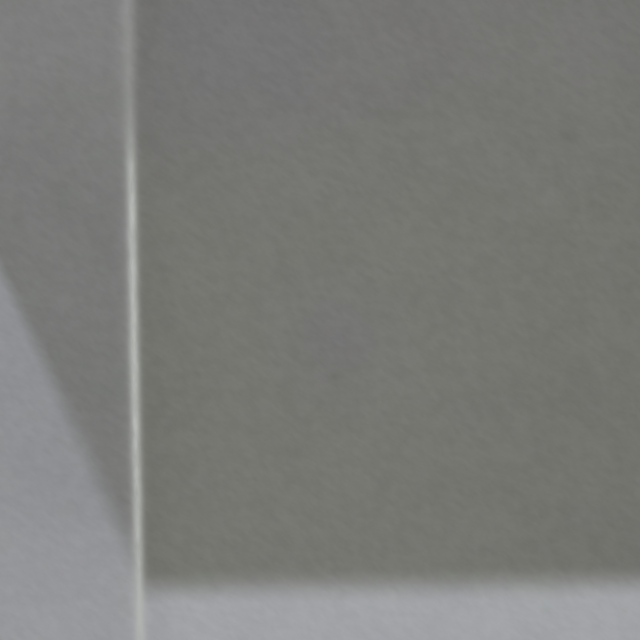
Write a WebGL 1 fragment shader that draws this texture.

```glsl
precision highp float;
// Matte grey wall corner with a soft vertical seam, a slanted shadow and a lit lower ledge.

#define WALL_COLOR vec3(0.462, 0.465, 0.443)
#define SIDE_COLOR vec3(0.468, 0.473, 0.462)
#define COOL_TINT vec3(-0.003, -0.009, 0.015)
#define LIT_SIDE vec3(0.558, 0.563, 0.575)
#define LEDGE_COLOR vec3(0.630, 0.637, 0.650)
#define SEAM_COLOR vec3(0.685, 0.695, 0.680)
#define SEAM_WIDTH 0.0085
#define LEDGE_HEIGHT 0.089
#define GRAIN 0.034
#define MOTTLE 0.018

uniform vec2 u_resolution;

float hash(vec2 p) {
  vec3 q = fract(vec3(p.xyx) * 0.1031);
  q += dot(q, q.yzx + 33.33);
  return fract((q.x + q.y) * q.z);
}

float noise(vec2 p) {
  vec2 cell = floor(p);
  vec2 f = fract(p);
  f = f * f * (3.0 - 2.0 * f);
  float low = mix(hash(cell), hash(cell + vec2(1.0, 0.0)), f.x);
  float high = mix(hash(cell + vec2(0.0, 1.0)), hash(cell + 1.0), f.x);
  return mix(low, high, f.y);
}

float fbm(vec2 p) {
  float sum = 0.0;
  float weight = 0.5;
  for (int i = 0; i < 4; i++) {
    sum += weight * (noise(p) - 0.5);
    p = mat2(0.8, 0.6, -0.6, 0.8) * p * 2.03 + 17.0;
    weight *= 0.55;
  }
  return sum;
}

float bell(float d, float width) {
  return exp(-d * d / (width * width));
}

// Slightly leaning centre of the seam at a given height
float seamCenter(float y) {
  return 0.2195 - 0.025 * y + 0.007 * y * y;
}

vec3 mainWall(vec2 uv, float fromSeam) {
  vec3 color = WALL_COLOR;
  float coolTop = smoothstep(0.62, 1.0, uv.y);
  float coolLeft = bell(length((uv - vec2(0.36, 0.88)) * vec2(0.8, 1.0)), 0.17);
  color += COOL_TINT * (0.55 * coolTop + 0.55 * coolLeft);
  color += COOL_TINT * 0.8 * bell(length(uv - vec2(0.53, 0.47)), 0.08);
  color -= 0.018 * smoothstep(0.55, 1.0, uv.x) * (1.0 - 0.7 * uv.y);
  color -= 0.032 * exp(-max(fromSeam, 0.0) / 0.05);
  // Lit ledge along the bottom with a broad, soft upper edge
  float edge = LEDGE_HEIGHT + 0.012 * (uv.x - 0.5);
  float ledge = 1.0 - smoothstep(edge - 0.034, edge + 0.026, uv.y);
  vec3 lit = LEDGE_COLOR - 0.025 * bell(fromSeam, 0.05);
  return mix(color, lit, ledge);
}

vec3 sideWall(vec2 uv) {
  vec3 color = SIDE_COLOR + 0.025 * smoothstep(0.65, 1.0, uv.y);
  color += 0.3 * COOL_TINT * uv.y;
  // Slanted shadow boundary, softer towards the seam
  float slope = 2.17;
  float d = (uv.y - 0.583 + slope * uv.x) / length(vec2(slope, 1.0));
  float softness = 0.012 + 0.08 * uv.x;
  float lit = 1.0 - smoothstep(-softness, softness, d);
  vec3 litColor = LIT_SIDE + 0.035 * (1.0 - smoothstep(0.0, 0.3, uv.y));
  return mix(color, litColor, lit);
}

// Broad mottling plus fine fibres leaning down to the right
vec3 paperTexture(vec2 uv) {
  vec2 fibre = vec2(0.82 * uv.x - 0.57 * uv.y, 0.57 * uv.x + 0.82 * uv.y);
  vec3 texture = vec3(MOTTLE * fbm(uv * 13.0));
  texture += GRAIN * fbm(fibre * vec2(65.0, 120.0));
  texture += 0.010 * vec3(0.5, -0.3, 1.0) * fbm(uv * 20.0 + 41.0);
  return texture;
}

void main() {
  vec2 uv = gl_FragCoord.xy / u_resolution;
  float fromSeam = uv.x - seamCenter(uv.y);
  float side = smoothstep(-0.010, 0.016, fromSeam);
  vec3 color = mix(sideWall(uv), mainWall(uv, fromSeam), side);
  color += paperTexture(uv);

  // Small faint blemishes on the wall
  color -= 0.025 * bell(length((uv - vec2(0.523, 0.412)) * vec2(0.7, 1.3)), 0.008);
  color -= 0.020 * bell(length(uv - vec2(0.888, 0.791)), 0.014);

  // Seam highlight: faint at the top, strongest through the middle
  float strength = mix(0.92, 0.24, smoothstep(0.68, 0.86, uv.y));
  strength *= 0.80 + 0.20 * smoothstep(0.05, 0.30, uv.y);
  strength *= 1.0 + 0.5 * fbm(vec2(fromSeam * 130.0, uv.y * 35.0));
  float width = SEAM_WIDTH * (1.0 + 0.4 * smoothstep(0.72, 0.92, uv.y));
  color = mix(color, SEAM_COLOR, clamp(strength * bell(fromSeam, width), 0.0, 1.0));
  color += 0.022 * bell(fromSeam + 0.002, 0.018);

  gl_FragColor = vec4(clamp(color, 0.0, 1.0), 1.0);
}
```
